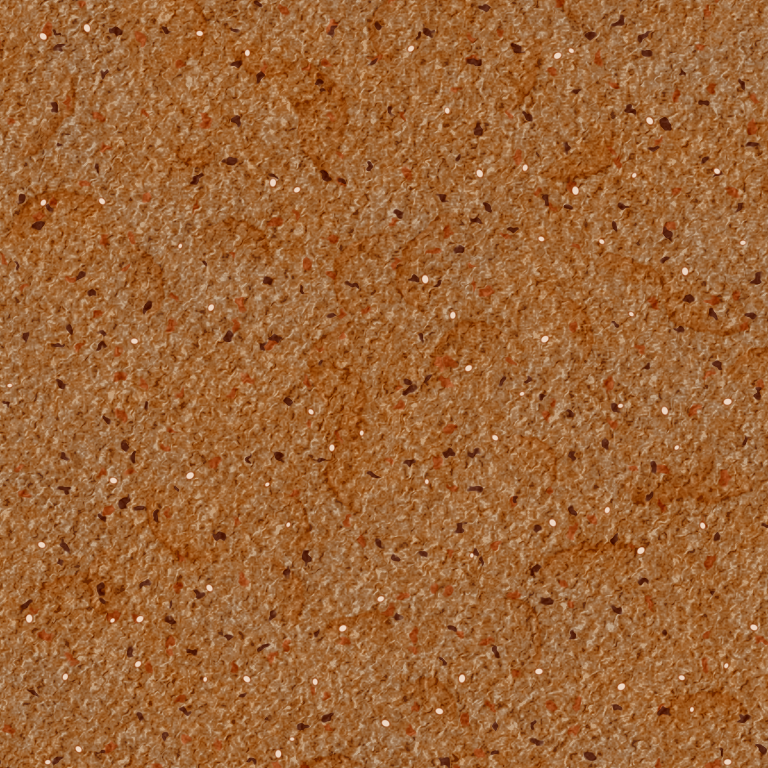
Write a WebGL 2 fragment shader that draws this texture.

```glsl
#version 300 es
precision highp float;
// A rough brown crumb surface: fine value noise, lit as relief, drives
// a colour ramp. Rounded patches leave partial orange rims, and dark flecks,
// rust flecks and small pale seeds are scattered over jittered grids.
uniform vec2 u_resolution;
out vec4 fragColor;

const vec3 RAMP[6] = vec3[6](
  vec3(0.39, 0.16, 0.04), vec3(0.54, 0.28, 0.07), vec3(0.60, 0.36, 0.15),
  vec3(0.63, 0.42, 0.24), vec3(0.68, 0.50, 0.34), vec3(0.77, 0.63, 0.49));
const vec3 WARM_TINT  = vec3(0.015, -0.018, -0.048);
const vec3 RIM_COLOR  = vec3(0.60, 0.29, 0.05);
const vec3 DARK_COLOR = vec3(0.31, 0.10, 0.03);
const vec3 RUST_COLOR = vec3(0.60, 0.23, 0.03);
const vec3 SEED_COLOR = vec3(0.93, 0.84, 0.77);
const vec2 DARK_SIZE = vec2(0.0074, 0.0038);   // half axes
const vec2 RUST_SIZE = vec2(0.0074, 0.0042);
const vec2 SEED_SIZE = vec2(0.0043, 0.0033);
const float GRAIN_ANGLE = 0.6;
const float GRAIN_STRETCH = 1.35;
const float GRAIN_CONTRAST = 0.92;
const float NOISE_DEVIATION = 0.214;

float hash(vec2 p) {
  return fract(sin(dot(p, vec2(127.1, 311.7))) * 43758.5453);
}

vec2 hash2(vec2 p) {
  return vec2(hash(p), hash(p + 37.3));
}

mat2 rotation(float a) {
  return mat2(cos(a), -sin(a), sin(a), cos(a));
}

float noise(vec2 p) {
  vec2 i = floor(p), f = fract(p);
  f = f * f * (3.0 - 2.0 * f);
  return mix(mix(hash(i), hash(i + vec2(1, 0)), f.x),
             mix(hash(i + vec2(0, 1)), hash(i + vec2(1, 1)), f.x), f.y);
}

// Noise with zero mean and unit deviation
float unitNoise(vec2 p) {
  return (noise(p) - 0.5) / NOISE_DEVIATION;
}

// Slope of the noise along the light direction
float relief(vec2 p) {
  vec2 light = vec2(-0.25, 0.3);
  return (noise(p + light) - noise(p - light)) / 0.2;
}

// Distance to the nearest scattered ellipse
float scatter(vec2 p, float cells, vec2 size, float density, float seed) {
  float nearest = 1.0;
  for (int y = -1; y <= 1; y++)
  for (int x = -1; x <= 1; x++) {
    vec2 id = floor(p * cells) + vec2(x, y);
    if (hash(id + seed) > density) continue;
    vec2 centre = (id + hash2(id + seed + 5.7)) / cells;
    vec2 axes = size * mix(0.65, 1.25, hash(id + seed + 11.9));
    vec2 d = rotation(6.2832 * hash(id + seed + 17.1)) * (p - centre);
    nearest = min(nearest, (length(d / axes) - 1.0) * axes.y);
  }
  return nearest;
}

// Rounded patches: x = orange rim, y = dark crease, z = warm interior
vec3 patches(vec2 p) {
  const float cells = 7.0;
  vec3 result = vec3(0.0);
  for (int y = -1; y <= 1; y++)
  for (int x = -1; x <= 1; x++) {
    vec2 id = floor(p * cells) + vec2(x, y);
    if (hash(id + 61.3) > 0.75) continue;
    vec2 d = p - (id + hash2(id + 71.9)) / cells;
    float r = length(d) - mix(0.035, 0.08, hash(id + 83.7));
    float a = 6.2832 * hash(id + 97.1);
    float arc = smoothstep(0.1, 0.8, dot(d, vec2(cos(a), sin(a))) / (length(d) + 0.001));
    float inside = 1.0 - smoothstep(-0.002, 0.002, r);
    float crease = exp(-r * r / 0.000008);
    result = max(result, arc * vec3(inside * exp(min(r, 0.0) / 0.010), crease,
                                    inside * exp(min(r, 0.0) / 0.035)));
  }
  return result;
}

vec3 ramp(float t) {
  vec3 color = RAMP[0];
  for (int i = 1; i < 6; i++)
    color = mix(color, RAMP[i], clamp(t - float(i - 1), 0.0, 1.0));
  return color;
}

void main() {
  float scale = min(u_resolution.x, u_resolution.y);
  vec2 p = gl_FragCoord.xy / scale;
  float aa = 0.8 / scale;
  vec2 warp = vec2(noise(p * 24.0), noise(p * 24.0 + 53.1)) - 0.5;
  vec2 rough = vec2(noise(p * 170.0 + 7.7), noise(p * 170.0 + 91.3)) - 0.5;

  // Grain
  vec2 g = rotation(GRAIN_ANGLE) * (p + warp * 0.008 + rough * 0.006);
  g.x /= GRAIN_STRETCH;
  float tone = 0.42 * relief(g * 150.0)
             + 0.42 * unitNoise(g * 290.0 + 19.0)
             + 0.45 * relief(g * 300.0 + 41.0)
             + 0.45 * unitNoise(p * 430.0)
             + 0.17 * unitNoise(g * 75.0 + 29.0)
             + 0.08 * unitNoise(p * 14.0 + 3.0);

  // Patches and broad colour drift
  vec3 patchMask = patches(p + warp * 0.022 + rough * 0.004);
  float warmth = 0.25 * unitNoise(p * 10.0 + 13.0) + 0.35 * unitNoise(p * 110.0 + 5.0);
  tone = tone * GRAIN_CONTRAST + 0.06 - 0.8 * patchMask.y - 0.28 * patchMask.z;
  vec3 color = ramp((tone + 2.3) / 0.85);
  color += WARM_TINT * (warmth + 0.7 * patchMask.z);
  color = mix(color, RIM_COLOR + 0.05 * tone, 0.65 * patchMask.x);

  // Flecks with ragged outlines
  vec2 ragged = p + rough * 0.007;
  float rust = scatter(ragged, 19.0, RUST_SIZE, 0.55, 131.3);
  color = mix(color, RUST_COLOR + 0.05 * tone, 0.85 * (1.0 - smoothstep(-0.001, 0.001 + aa, rust)));
  float dark = scatter(ragged, 18.0, DARK_SIZE, 0.55, 211.7);
  color = mix(color, DARK_COLOR + 0.03 * tone, 0.92 * (1.0 - smoothstep(-aa, aa, dark)));

  // Seeds with a rust halo
  float seed = scatter(p, 11.0, SEED_SIZE, 0.68, 307.9);
  color = mix(color, RUST_COLOR, 0.5 * (1.0 - smoothstep(0.0, 0.0025, seed)));
  color = mix(color, SEED_COLOR, 1.0 - smoothstep(-aa, aa, seed));

  fragColor = vec4(clamp(color, 0.0, 1.0), 1.0);
}
```
